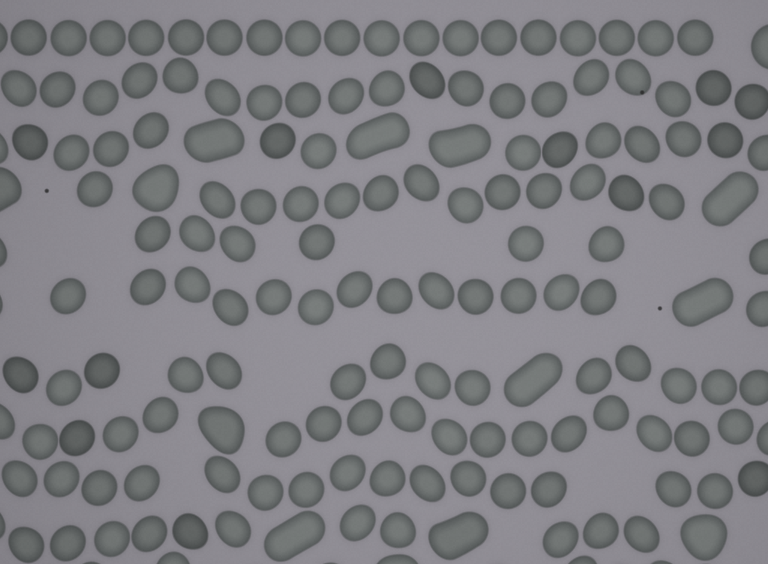
Give the GLSL for this pattern, as a Shadertoy shader.

```glsl
// Microscope view of loosely packed round droplets with a few merged, elongated ones.

// Sine-free hash giving three values in 0..1
vec3 hash3(vec2 p) {
    vec3 q = fract(p.xyx * vec3(0.1031, 0.1030, 0.0973));
    q += dot(q, q.yxz + 33.33);
    return fract((q.xxy + q.yzz) * q.zyx);
}

float capsule(vec2 p, vec2 halfAxis) {
    float t = clamp(dot(p, halfAxis) / dot(halfAxis, halfAxis), -1.0, 1.0);
    return length(p - halfAxis * t);
}

// Slightly three-lobed round drop
float lobedDrop(vec2 p, float lobe, float turn) {
    return length(p) - 0.59 - lobe * cos(3.0 * atan(p.y, p.x) + turn);
}

// Two neighbouring cells fused into one large drop
float mergedDrop(vec2 p, vec3 rnd) {
    if (rnd.y < 0.3) return lobedDrop(p, 0.1 * rnd.z, 1.57 + rnd.x);
    float angle = 0.2 + 0.6 * rnd.z;
    return capsule(p, 0.36 * vec2(cos(angle), -sin(angle))) - 0.46;
}

// Returns signed distance to the nearest drop and its tone
vec2 drops(vec2 p) {
    vec2 nearest = vec2(lobedDrop(p - vec2(19.85, 1.2), 0.0, 0.0), 1.0);
    float wave = 0.17 * sin(p.x * 1.1) + 0.05 * sin(p.x * 2.3);

    for (float row = -1.0; row < 10.0; row++) {
        bool topRow = row < 0.0;
        float pitch = topRow ? 1.005 : 1.05;
        float shift = topRow ? 0.24 : hash3(vec2(row, 71.0)).x;
        float rowY = topRow ? 0.97 : 2.14 + row * 1.333 + 0.67 * step(5.0, row) + wave;
        float occupancy = row == 3.0 ? 0.5 : 0.91;
        float column = floor(p.x / pitch - shift);

        for (float k = -1.0; k <= 1.0; k++) {
            float c = column + k;
            vec3 rnd = hash3(vec2(c, row) + 40.0);
            vec3 pairRnd = hash3(vec2(floor(c / 2.0), row) + 90.0);
            bool merged = !topRow && pairRnd.x < 0.09;
            vec2 center = vec2((c + 0.5 + shift) * pitch, rowY);
            float d;

            if (merged) {
                if (mod(c, 2.0) > 0.5) continue;
                center += vec2(0.5 * pitch, 0.167);
                d = mergedDrop(p - center, hash3(pairRnd.yz * 100.0));
            } else if (topRow) {
                if (c > 17.0) continue;
                d = length(p - center - 0.03 * (rnd.xy - 0.5)) - 0.46;
            } else {
                if (rnd.x > occupancy) continue;
                center += vec2(0.12 * (rnd.y - 0.5), 0.333 * step(0.5, rnd.z));
                d = length(p - center) - 0.455;
            }

            float tone = 0.97 + 0.06 * rnd.y;
            if (fract(rnd.z * 17.0) < 0.1 && !topRow && !merged) tone = 0.86;
            if (d < nearest.x) nearest = vec2(d, tone);
        }
    }
    return nearest;
}

void mainImage(out vec4 fragColor, in vec2 fragCoord) {
    // One unit is the spacing of touching drops; y runs downward
    vec2 uv = fragCoord / iResolution.y;
    float aspect = iResolution.x / iResolution.y;
    vec2 p = vec2(uv.x, 1.0 - uv.y) * 14.46;

    // Lilac-grey fluid with a faint dark fringe around each drop
    vec2 drop = drops(p);
    vec3 color = vec3(0.583, 0.573, 0.602);
    color *= 1.0 - 0.07 * exp(-max(drop.x, 0.0) * 14.0);

    // Drop body: pale green-grey core fading to a dark rim
    float depth = max(-drop.x, 0.0);
    vec3 body = mix(vec3(0.375, 0.393, 0.393), vec3(0.465, 0.482, 0.477),
                    smoothstep(0.0, 0.32, depth));
    body *= drop.y * (1.0 - 0.14 * exp(-depth * 22.0));
    float edge = max(0.035, 14.46 / iResolution.y);
    color = mix(color, body, 1.0 - smoothstep(-edge, edge, drop.x));

    // Sparse dust specks
    vec2 cell = floor(p / 3.0);
    vec3 dust = hash3(cell + 13.0);
    float speckDist = length(p - (cell + 0.2 + 0.6 * dust.yz) * 3.0);
    float speck = step(dust.x, 0.1) * (1.0 - smoothstep(0.02, 0.08, speckDist));
    color = mix(color, vec3(0.15), 0.8 * speck);

    // Uneven lamp light and fine grain
    vec2 fromLamp = uv - vec2(0.57 * aspect, 0.5);
    color *= 1.0 - 0.14 * dot(fromLamp, fromLamp);
    color += 0.01 * (hash3(floor(p * 26.0)).x - 0.5);

    fragColor = vec4(color, 1.0);
}
```
